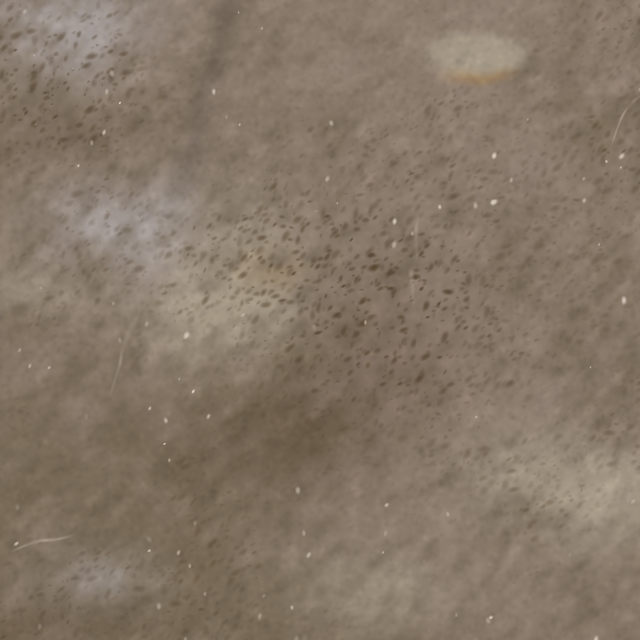
Give the GLSL for this texture, as a Shadertoy shader.

```glsl
const vec3 UMBER = vec3(0.462, 0.405, 0.330);
const vec3 TAUPE = vec3(0.558, 0.497, 0.446);
const vec3 PIT = vec3(0.290, 0.220, 0.135);
const vec3 CHALK = vec3(0.665, 0.620, 0.545);
const vec3 HAZE = vec3(0.650, 0.620, 0.610);
const vec3 OCHRE = vec3(0.620, 0.490, 0.330);
const vec3 FLECK = vec3(0.880, 0.830, 0.780);

vec3 hash3(vec2 p) {
    vec3 q = fract(p.xyx * vec3(0.1031, 0.1030, 0.0973));
    q += dot(q, q.yxz + 33.33);
    return fract((q.xxy + q.yxx) * q.zyx);
}

vec2 turn(vec2 p, float a) {
    float c = cos(a), s = sin(a);
    return vec2(c * p.x + s * p.y, c * p.y - s * p.x);
}

// Layered sines, roughly -1 to 1
float waves(vec2 p) {
    float sum = 0.0, amp = 0.5;
    for (int i = 0; i < 6; i++) {
        p = turn(p, 1.1) * 1.65 + 2.3;
        sum += amp * sin(p.x + 1.4 * sin(p.y + sum));
        amp *= 0.68;
    }
    return sum;
}

// Soft cellular noise centred near zero
float cells(vec2 p) {
    vec2 id = floor(p);
    float sum = 0.0;
    for (int y = -1; y <= 1; y++)
    for (int x = -1; x <= 1; x++) {
        vec2 n = id + vec2(x, y);
        vec3 h = hash3(n);
        vec2 d = n + h.xy - p;
        sum += (h.z - 0.5) * exp(-3.5 * dot(d, d));
    }
    return sum;
}

// Scattered ellipses: radii in cells, share of cells filled
float grains(vec2 p, float angle, vec2 radii, float share) {
    p = turn(p, angle);
    vec2 id = floor(p);
    float cover = 0.0;
    for (int y = -1; y <= 1; y++)
    for (int x = -1; x <= 1; x++) {
        vec2 n = id + vec2(x, y);
        vec3 h = hash3(n + 17.0);
        vec2 size = radii * (0.5 + 0.9 * fract(h.z * 91.7));
        vec2 d = turn(p - n - h.xy, (h.x - h.y) * 0.9) / size;
        float shape = 1.0 - smoothstep(0.2, 1.5, length(d));
        cover = max(cover, shape * step(h.z, share) * (0.35 + 0.65 * h.y));
    }
    return cover;
}

float smudge(vec2 p, vec2 centre, vec2 radii) {
    vec2 d = (p - centre) / radii;
    return exp(-dot(d, d));
}

float segment(vec2 p, vec2 a, vec2 b) {
    vec2 d = b - a;
    return length(p - a - d * clamp(dot(p - a, d) / dot(d, d), 0.0, 1.0));
}

void mainImage(out vec4 fragColor, in vec2 fragCoord) {
    vec2 p = fragCoord / iResolution.y;
    vec2 warp = vec2(waves(p * 4.0), waves(p * 4.0 + 9.0));
    vec2 q = p + 0.02 * warp;
    float cloud = waves(p * 3.0 + 4.0);
    float blotch = cells(turn(p, 0.5) * vec2(13.0, 19.0));
    float mottle = cells(turn(p, 0.7) * vec2(34.0, 58.0));
    float grit = cells(p * 125.0);

    // Brown ground, more olive toward the lower left
    float tone = 0.56 + 0.24 * cloud + 0.3 * (p.x + p.y - 1.0) + 0.5 * blotch + 0.4 * mottle;
    vec3 col = mix(UMBER, TAUPE, smoothstep(-0.1, 1.1, tone));

    // Shaded hollows and a straight dark streak
    float hollow = smudge(q, vec2(0.57, 0.47), vec2(0.15, 0.12))
                 + smudge(q, vec2(0.43, 0.32), vec2(0.17, 0.09))
                 + 0.6 * smudge(q, vec2(0.08, 0.79), vec2(0.13, 0.07))
                 + 0.7 * smudge(q, vec2(0.08, 0.02), vec2(0.15, 0.04));
    float streak = exp(-pow(segment(q, vec2(0.37, 1.02), vec2(0.285, 0.68)) / 0.018, 2.0));
    col *= 1.0 - vec3(0.11, 0.13, 0.16) * hollow - 0.12 * streak;

    // Chalky and hazy deposits
    float chalk = smudge(q, vec2(0.36, 0.55), vec2(0.13, 0.11))
                + smudge(q, vec2(0.89, 0.24), vec2(0.17, 0.08))
                + 0.7 * smudge(q, vec2(0.57, 0.07), vec2(0.11, 0.05))
                + 0.6 * smudge(q, vec2(0.03, 0.54), vec2(0.11, 0.04));
    float haze = smudge(q, vec2(0.20, 0.65), vec2(0.13, 0.065))
               + 1.1 * smudge(q, vec2(0.10, 0.97), vec2(0.13, 0.09))
               + 0.8 * smudge(q, vec2(0.15, 0.09), vec2(0.08, 0.05));
    float broken = clamp(0.72 + 0.3 * waves(p * 11.0) + 0.6 * mottle, 0.0, 1.0);
    col = mix(col, CHALK, clamp(chalk * broken, 0.0, 0.85));
    col = mix(col, HAZE, clamp(haze * broken, 0.0, 0.9));
    float stain = smudge(q, vec2(0.43, 0.58), vec2(0.05, 0.025));
    col = mix(col, OCHRE, 0.4 * stain * (0.7 + mottle));

    // Pale chip with an ochre lower rim
    vec2 chip = (q - vec2(0.735, 0.905)) / vec2(0.08, 0.044);
    float body = 1.0 - smoothstep(0.6, 1.15, length(chip));
    vec3 chipColor = mix(OCHRE, CHALK, smoothstep(-0.85, -0.3, chip.y));
    col = mix(col, chipColor, 0.8 * body);

    // Slanted pits gathered in drifts
    float drift = 0.10 + 0.30 * smoothstep(-0.1, 0.7, waves(p * 6.0 + 2.0))
                + 0.75 * smudge(q, vec2(0.55, 0.53), vec2(0.17, 0.16))
                + 0.65 * smudge(q, vec2(0.08, 0.85), vec2(0.15, 0.10))
                + 0.25 * smudge(q, vec2(0.88, 0.68), vec2(0.20, 0.25));
    vec2 rough = p + 0.0025 * vec2(cells(p * 95.0), cells(p * 95.0 + 31.0));
    float pits = grains(rough * 54.0, 0.85, vec2(0.40, 0.20), 0.5);
    float specks = grains(rough * 92.0 + 5.0, 0.7, vec2(0.42, 0.26), 0.4);
    float pitting = max(pits, 0.65 * specks) * clamp(drift, 0.0, 0.9) * (1.0 - 0.8 * body);
    col = mix(col, PIT, 0.85 * pitting);

    // Bright flecks in groups and broken hairline scratches
    float groups = smoothstep(-0.3, 0.6, waves(p * 7.0 + 6.0));
    float flecks = grains(rough * 48.0 + 3.0, 1.3, vec2(0.20, 0.13), 0.06) * groups;
    float hairs = max(grains(q * 8.0, 1.45, vec2(0.42, 0.025), 0.08),
                      grains(q * 8.0 + 7.0, 0.95, vec2(0.42, 0.025), 0.06));
    hairs *= smoothstep(-0.3, 0.3, cells(p * 45.0));
    col = mix(col, FLECK, clamp(flecks + 0.5 * hairs, 0.0, 0.9));

    // Fine surface grain
    col *= 1.0 + 0.07 * mottle + 0.09 * grit;
    fragColor = vec4(col, 1.0);
}
```
